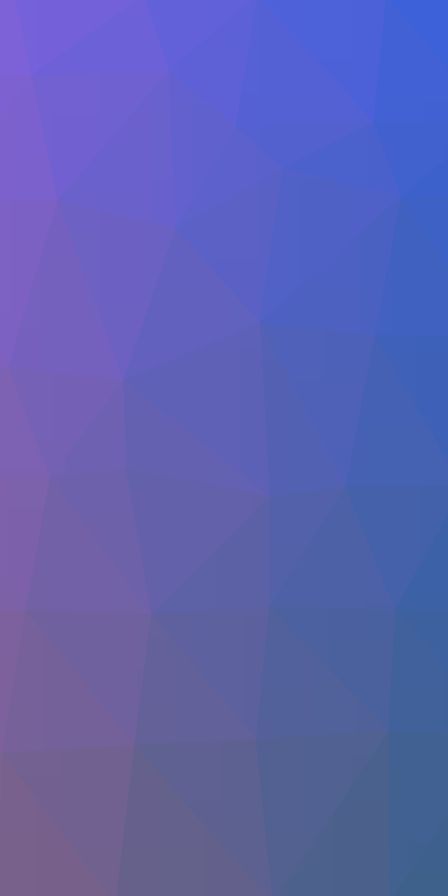
Reproduce this background procedurally as a Shadertoy shader.

```glsl
// Low-poly backdrop: a warped grid of triangles, each tinted by a soft
// violet-to-blue ramp taken mostly at its centre. Every grid row is a gentle
// curve; each cell is split along its shorter diagonal.

const int ROWS = 8;
const int FIRST_COLUMN = -1;
const int LAST_COLUMN = 4;
const float CANVAS_ASPECT = 0.5;
const float GRID_CENTER = 0.2266;
const float COLUMN_STEP = 0.131;
const float MIDDLE_COLUMN = 1.5;
const float WAVE_FREQUENCY = 2.3;
const float FLATNESS = 0.85;       // 1 = one colour per triangle

const float RED_LEFT = 0.49;
const float RED_RIGHT = 0.24;
const float GREEN = 0.38;
const float BLUE_BOTTOM = 0.53;
const float BLUE_TOP = 0.86;

// Row curves from top to bottom: height, tilt, wave
const vec3 ROW_RISE[ROWS] = vec3[ROWS](
    vec3(1.006, 0.0, 0.0),       vec3(0.890, -0.022, -0.022),
    vec3(0.779, 0.008, 0.033),   vec3(0.608, 0.017, 0.026),
    vec3(0.462, -0.006, -0.014), vec3(0.319, 0.001, 0.004),
    vec3(0.172, 0.008, -0.001),  vec3(-0.008, 0.0, 0.0));

// Sideways flow of each row: shift, spread, wave
const vec3 ROW_SLIDE[ROWS] = vec3[ROWS](
    vec3(-0.003, 0.006, -0.006), vec3(-0.001, -0.009, -0.026),
    vec3(0.029, -0.004, -0.004), vec3(-0.013, 0.007, 0.008),
    vec3(-0.006, -0.016, 0.025), vec3(0.008, 0.006, -0.003),
    vec3(-0.009, 0.012, -0.004), vec3(-0.010, 0.017, 0.015));

vec2 gridVertex(int row, int column) {
    float offset = float(column) - MIDDLE_COLUMN;
    float bend = clamp(offset, -MIDDLE_COLUMN, MIDDLE_COLUMN);
    vec3 basis = vec3(1.0, bend, sin(bend * WAVE_FREQUENCY));
    float x = GRID_CENTER + offset * COLUMN_STEP + dot(ROW_SLIDE[row], basis);
    return vec2(x, dot(ROW_RISE[row], basis));
}

vec3 ramp(vec2 p) {
    float across = clamp(p.x / CANVAS_ASPECT, 0.0, 1.0);
    float up = clamp(p.y, 0.0, 1.0);
    return vec3(mix(RED_LEFT, RED_RIGHT, across), GREEN,
                mix(BLUE_BOTTOM, BLUE_TOP, up));
}

// Signed distance to a line, positive on its left
float leftOf(vec2 p, vec2 from, vec2 to) {
    vec2 along = normalize(to - from);
    vec2 q = p - from;
    return along.x * q.y - along.y * q.x;
}

// Premultiplied colour and coverage of a counter-clockwise triangle
vec4 facet(vec2 p, vec2 a, vec2 b, vec2 c, float pixel) {
    float inside = min(leftOf(p, a, b), min(leftOf(p, b, c), leftOf(p, c, a)));
    float coverage = clamp(0.5 + inside / pixel, 0.0, 1.0);
    vec3 tint = ramp(mix(p, (a + b + c) / 3.0, FLATNESS));
    return vec4(tint, 1.0) * coverage;
}

void mainImage(out vec4 fragColor, in vec2 fragCoord) {
    vec2 p = fragCoord / iResolution.xy * vec2(CANVAS_ASPECT, 1.0);
    float pixel = 1.0 / iResolution.y;

    // The plain ramp fills any hairline gap
    vec4 sum = vec4(ramp(p), 1.0) * 0.001;

    for (int row = 0; row < ROWS - 1; row++) {
        for (int column = FIRST_COLUMN; column < LAST_COLUMN; column++) {
            vec2 topLeft = gridVertex(row, column);
            vec2 topRight = gridVertex(row, column + 1);
            vec2 lowLeft = gridVertex(row + 1, column);
            vec2 lowRight = gridVertex(row + 1, column + 1);

            // Split along the shorter diagonal
            if (distance(topLeft, lowRight) < distance(topRight, lowLeft)) {
                sum += facet(p, topLeft, lowLeft, lowRight, pixel);
                sum += facet(p, topLeft, lowRight, topRight, pixel);
            } else {
                sum += facet(p, topLeft, lowLeft, topRight, pixel);
                sum += facet(p, lowLeft, lowRight, topRight, pixel);
            }
        }
    }
    fragColor = vec4(sum.rgb / sum.a, 1.0);
}
```
